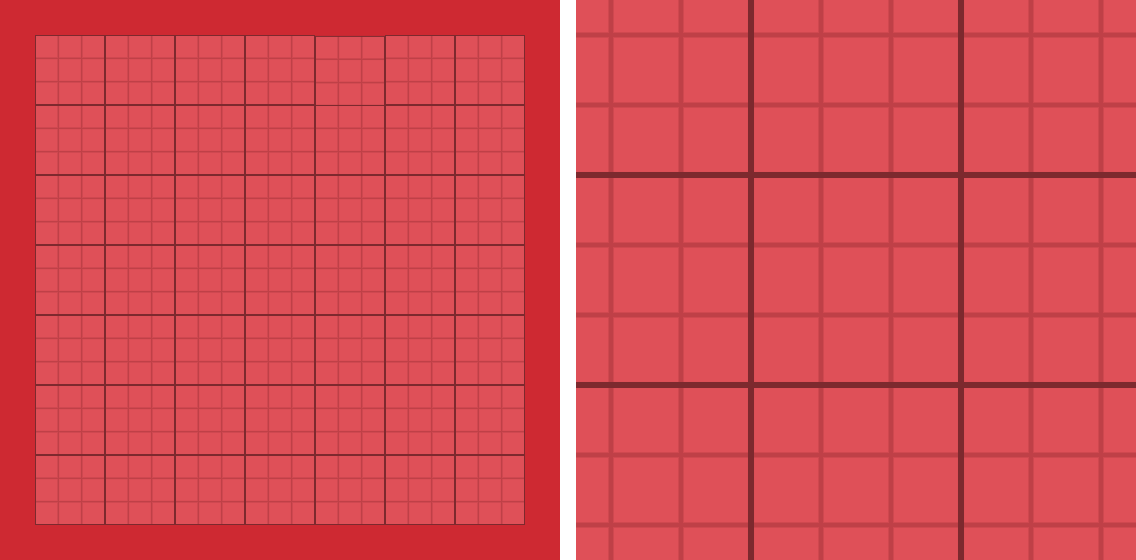
Left, the full canvas; right, a detail of the centre.
Give the GLSL for this pattern, as a Shadertoy shader.

```glsl
// Red panel of 7 by 7 framed tiles, each ruled into thirds, with one tile slipped down.
const float TILES = 7.0;           // tiles across and down
const float MARGIN = 0.0625;       // plain border around the panel
const float FRAME_WIDTH = 0.0018;  // frame inside each tile; neighbours double it
const float RULE_WIDTH = 0.0030;   // thin lines at the thirds
const vec2 SLIPPED_TILE = vec2(4.0, 6.0);
const float SLIP = 0.0016;         // downward offset of the slipped tile

const vec3 GROUND = vec3(0.808, 0.160, 0.196);
const vec3 FILL = vec3(0.875, 0.314, 0.345);
const vec3 RULE = vec3(0.750, 0.252, 0.280);
const vec3 FRAME = vec3(0.490, 0.160, 0.180);

// Coverage of a pixel lying at a signed depth inside a shape.
float coverage(float depth, float pixel) {
    return clamp(depth / pixel + 0.5, 0.0, 1.0);
}

void mainImage(out vec4 fragColor, in vec2 fragCoord) {
    float side = min(iResolution.x, iResolution.y);
    float pixel = 1.0 / side;
    vec2 uv = (fragCoord - 0.5 * iResolution.xy) / side + 0.5;

    // Tile index and position from the tile centre
    float tileSize = (1.0 - 2.0 * MARGIN) / TILES;
    vec2 grid = (uv - MARGIN) / tileSize;
    vec2 tile = clamp(floor(grid), 0.0, TILES - 1.0);
    vec2 local = (grid - tile - 0.5) * tileSize;
    if (tile == SLIPPED_TILE) local.y += SLIP;

    // Depth inside the tile, and distance to the nearest third
    vec2 offset = abs(local);
    float depth = 0.5 * tileSize - max(offset.x, offset.y);
    vec2 toThird = abs(offset - tileSize / 6.0);
    float ruleDistance = min(toThird.x, toThird.y);

    // Layers: fill, thin rules, frame, then the tile over the ground
    vec3 color = mix(FILL, RULE, coverage(0.5 * RULE_WIDTH - ruleDistance, pixel));
    color = mix(color, FRAME, coverage(FRAME_WIDTH - depth, pixel));
    color = mix(GROUND, color, coverage(depth, pixel));
    fragColor = vec4(color, 1.0);
}
```
